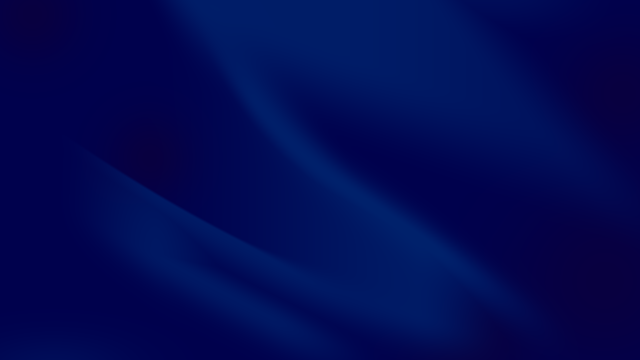
This background is drawn by a Shadertoy shader. Its source:

```glsl
// Deep blue folds of silk: a bright sheet, a long diagonal crease and a
// lower fold with a crisp rim. Each fold is a signed offset from a curve,
// shaped by uneven soft falloffs, then blended over a dark blue ground.

const vec3 BASE_BLUE = vec3(0.0, 0.003, 0.302);
const vec3 LIGHT_BLUE = vec3(0.0, 0.128, 0.42);
const vec3 SHADE_VIOLET = vec3(0.036, 0.0, 0.245);

const float CREASE_LEVEL = 0.85;
const float SHEET_LEVEL = 0.82;
const float BAND_LEVEL = 0.88;
const float RIM_LEVEL = 0.78;
const float ARM_LEVEL = 0.75;
const float CORNER_LEVEL = 0.4;

// Violet shadows: centre x, centre y, radius
const int SHADE_COUNT = 5;
const vec3 SHADES[SHADE_COUNT] = vec3[](
    vec3(1.73, 0.74, 0.17), vec3(1.68, 0.22, 0.25), vec3(1.30, 0.04, 0.16),
    vec3(0.42, 0.56, 0.12), vec3(0.09, 0.96, 0.13));

// Bell curve with its own width on each side of zero
float bell(float d, float below, float above) {
    float t = d / (d < 0.0 ? below : above);
    return exp(-t * t);
}

float fadeOut(float a, float b, float x) {
    return 1.0 - smoothstep(a, b, x);
}

// Adds light without passing one
float screenAdd(float a, float b) {
    return 1.0 - (1.0 - a) * (1.0 - b);
}

// Height of the long diagonal crease
float creaseCurve(float x) {
    float bend = max(0.926 - x, 0.0);
    return 0.502 - 0.69 * (x - 0.926) + 1.4 * bend * bend;
}

// Height of the crisp rim of the lower fold
float rimCurve(float x) {
    float t = x - 0.417;
    return 0.472 - 0.6 * t + 0.19 * t * t;
}

// Height of the soft arm under the rim
float armCurve(float x) {
    float t = x - 0.532;
    return 0.236 - 0.56 * t + 0.12 * t * t;
}

// Broad band from the top edge down to the right
float bandLight(vec2 p, float crease) {
    float left = smoothstep(-0.2, 0.03, crease);
    float lower = smoothstep(-0.1, 0.17, p.y - 0.72 + 0.36 * (p.x - 0.856));
    float rightEdge = 1.389 + (0.954 - p.y) / 1.2;
    float right = smoothstep(-0.05, 0.17, rightEdge - p.x);
    float topGlow = 0.45 * smoothstep(0.87, 1.02, p.y) * fadeOut(1.4, 1.75, p.x);
    float dim = mix(1.0, 0.62, smoothstep(0.9, 1.6, p.x));
    return BAND_LEVEL * left * lower * max(right * dim, topGlow);
}

// Diagonal crease and the wide sheet that hangs beneath it
float creaseLight(vec2 p, float crease, float rim) {
    float along = smoothstep(0.5, 0.72, p.x) * fadeOut(1.2, 1.62, p.x);
    float above = mix(0.1, 0.045, smoothstep(0.7, 1.0, p.x));
    float ridge = CREASE_LEVEL * along * bell(crease, 0.055, above);
    float reach = smoothstep(0.4, 1.2, p.x) * fadeOut(1.15, 1.43, p.x);
    float under = bell(max(rim, 0.0), 0.075, 0.075);
    float sheet = SHEET_LEVEL * reach * under * bell(max(crease, 0.0), 0.05, 0.05);
    return max(ridge, sheet) + 0.25 * min(ridge, sheet);
}

// Lower fold: crisp rim, filled left end and a soft second arm
float foldLight(vec2 p, float rim) {
    float softness = 0.005 + 0.05 * smoothstep(0.65, 1.1, p.x);
    float edge = smoothstep(-softness, softness, rim);
    float start = smoothstep(0.14, 0.46, p.x);
    float upper = RIM_LEVEL * bell(rim, 0.08, 0.075) * fadeOut(0.75, 1.25, p.x);
    float armOffset = p.y - armCurve(p.x);
    float arm = ARM_LEVEL * bell(armOffset, 0.075, 0.055) * fadeOut(0.75, 1.1, p.x);
    float fill = 0.75 * bell(armOffset, 0.08, 0.3) * fadeOut(0.42, 0.7, p.x);
    return edge * start * max(max(upper, arm), fill);
}

void mainImage(out vec4 fragColor, in vec2 fragCoord) {
    vec2 p = fragCoord / iResolution.y;
    float crease = 0.8 * (p.y - creaseCurve(p.x));
    float rim = 0.86 * (rimCurve(p.x) - p.y);

    // Gather the folds and a faint glow in the lower left corner
    float light = bandLight(p, crease);
    light = screenAdd(light, min(creaseLight(p, crease, rim), 1.0));
    light = screenAdd(light, foldLight(p, rim));
    vec2 corner = (p - vec2(0.15, -0.02)) / vec2(0.22, 0.09);
    light = screenAdd(light, CORNER_LEVEL * exp(-dot(corner, corner)));

    // Violet shadows show only where the cloth is dark
    float shade = 0.0;
    for (int i = 0; i < SHADE_COUNT; i++) {
        vec2 q = (p - SHADES[i].xy) / SHADES[i].z;
        shade = screenAdd(shade, 0.9 * exp(-dot(q, q)));
    }
    vec3 ground = mix(BASE_BLUE, SHADE_VIOLET, shade * (1.0 - light));
    fragColor = vec4(mix(ground, LIGHT_BLUE, light), 1.0);
}
```
